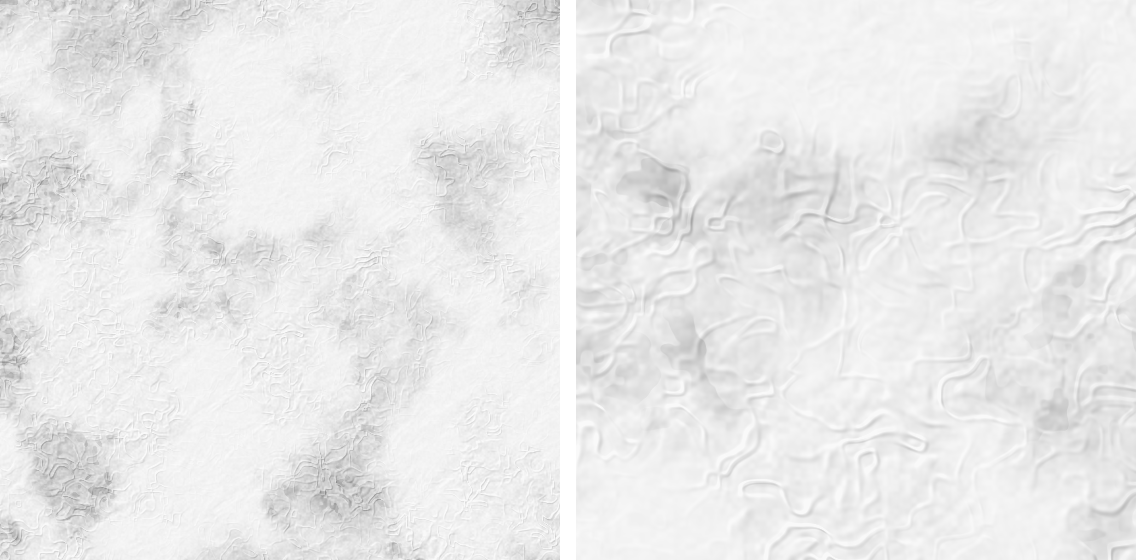
Left, the full canvas; right, a detail of the centre.
Give the GLSL for this texture, as a WebGL 1 fragment shader.

```glsl
precision highp float;
// Weathered white plaster: soft grey stains, fine crinkled relief, small flakes and grain.
uniform vec2 u_resolution;

#define STAIN_SCALE 6.0
#define STAIN_DEPTH 0.135
#define STAIN_START 0.42
#define STAIN_FULL 0.78
#define STROKE_SCALE 52.0
#define STROKE_GAIN 0.10
#define CRINKLE_SCALE 78.0
#define CRINKLE_GAIN 0.21
#define FLAKE_SCALE 62.0
#define FLAKE_DEPTH 0.10
#define GRAIN_DEPTH 0.065
#define PAPER_WHITE 0.952

float hash(vec2 cell) {
  vec3 q = fract(vec3(cell.xyx) * 0.1031);
  q += dot(q, q.yzx + 33.33);
  return fract((q.x + q.y) * q.z);
}

float noise(vec2 p) {
  vec2 cell = floor(p);
  vec2 f = fract(p);
  f = f * f * f * (f * (f * 6.0 - 15.0) + 10.0);
  float low = mix(hash(cell), hash(cell + vec2(1.0, 0.0)), f.x);
  float high = mix(hash(cell + vec2(0.0, 1.0)), hash(cell + vec2(1.0, 1.0)), f.x);
  return mix(low, high, f.y);
}

// Rotated octaves with slow falloff for ragged borders, normalised to 0..1
float fbm(vec2 p) {
  float sum = 0.0;
  float total = 0.0;
  float weight = 1.0;
  for (int i = 0; i < 6; i++) {
    sum += weight * noise(p);
    total += weight;
    p = mat2(1.6, 1.2, -1.2, 1.6) * p + 17.3;
    weight *= 0.55;
  }
  return sum / total;
}

// Bends coordinates so that features curl
vec2 warp(vec2 p, float amount) {
  return p + amount * (vec2(noise(p * 0.5 + 4.1), noise(p * 0.5 + 61.7)) - 0.5);
}

// Short trowel strokes on a rising diagonal, broken up by finer bumps
float strokeHeight(vec2 uv) {
  vec2 along = vec2(0.80, 0.60);
  vec2 p = vec2(dot(uv, along) * 0.55, dot(uv, vec2(-along.y, along.x))) * STROKE_SCALE;
  p = warp(p, 1.8);
  return 0.65 * noise(p) + 0.35 * noise(p * 2.3 + 9.0);
}

// Curled sharp creases
float creaseHeight(vec2 uv) {
  vec2 p = warp(uv * CRINKLE_SCALE + 30.0, 2.2);
  float ridge = 1.0 - smoothstep(0.0, 0.22, abs(noise(p) - 0.5));
  return 0.6 * ridge + 0.4 * noise(p * 1.9 + 12.0);
}

void main() {
  vec2 uv = gl_FragCoord.xy / u_resolution.y;

  // Stains: small and medium clouds with soft ragged borders
  float cloud = fbm(warp(uv * STAIN_SCALE + 23.0, 0.7));
  float stain = smoothstep(STAIN_START, STAIN_FULL, cloud);
  float worn = smoothstep(0.44, 0.66, fbm(uv * 8.0 + 43.0));
  float rough = clamp(0.08 + 0.9 * stain + 0.45 * worn, 0.0, 1.0);

  // Strokes and creases, both lit from the upper left
  vec2 lightStep = vec2(-0.0016, 0.0020);
  float stroke = strokeHeight(uv) - strokeHeight(uv + lightStep);
  float crease = creaseHeight(uv) - creaseHeight(uv + lightStep);
  float patchy = 0.35 + 1.3 * noise(uv * 17.0 + 3.0);
  float relief = STROKE_GAIN * stroke * (0.7 + 0.6 * rough);
  relief += CRINKLE_GAIN * crease * rough * patchy;
  relief = clamp(relief, -0.14, 0.05);

  // Flakes: small crisp chips of bare ground in the worn areas
  float flakeArea = worn * smoothstep(0.43, 0.62, cloud);
  float flakeField = 0.7 * noise(warp(uv * FLAKE_SCALE + 80.0, 2.6)) + 0.3 * noise(uv * 150.0);
  float flake = smoothstep(0.57, 0.65, flakeField) * flakeArea;

  // Grain: fine speckle, stronger on the stains
  float grain = 0.6 * noise(uv * 290.0) + 0.4 * noise(uv.yx * 160.0 + 13.0) - 0.5;

  float tone = PAPER_WHITE - STAIN_DEPTH * stain - 0.02 * worn;
  tone += relief - FLAKE_DEPTH * flake;
  tone += GRAIN_DEPTH * grain * (0.3 + 1.2 * rough);
  gl_FragColor = vec4(vec3(clamp(tone, 0.55, 0.975)), 1.0);
}
```
